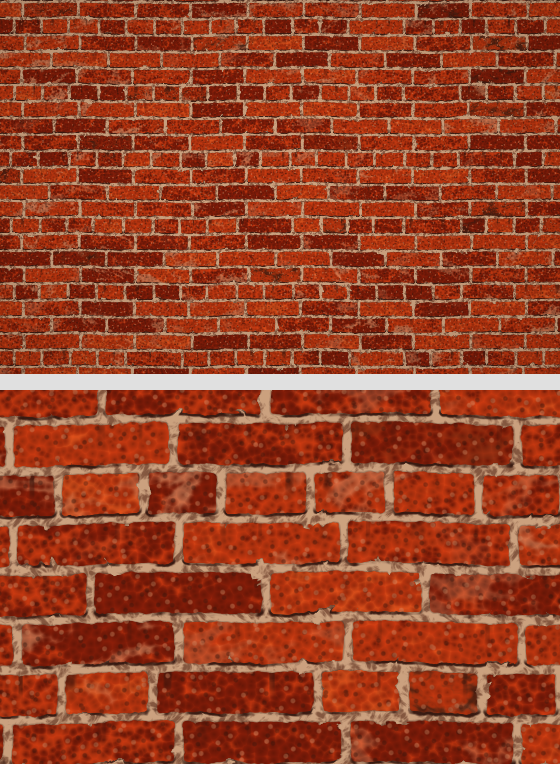
Top, the full canvas; bottom, a detail of the centre.
This texture is drawn by a Shadertoy shader. Its source:

```glsl
const float ROWS = 22.55;        // courses over the canvas height
const float BRICK_PITCH = 3.37;  // stretcher length, in course heights
const float JOINT = 0.1;         // half width of a mortar joint

const vec3 DEEP_RED = vec3(0.46, 0.10, 0.03);
const vec3 BRICK_RED = vec3(0.67, 0.19, 0.055);
const vec3 ORANGE = vec3(0.77, 0.31, 0.11);
const vec3 LIME_SMEAR = vec3(0.70, 0.42, 0.29);
const vec3 MORTAR_DARK = vec3(0.50, 0.33, 0.24);
const vec3 MORTAR_LIGHT = vec3(0.77, 0.61, 0.48);
const vec3 SOOT = vec3(0.19, 0.08, 0.05);

float hash(vec2 p) {
    vec3 q = fract(p.xyx * vec3(0.1031, 0.1030, 0.0973));
    q += dot(q, q.yzx + 33.33);
    return fract((q.x + q.y) * q.z);
}

// Distance to the nearest scattered point
float cells(vec2 p) {
    vec2 base = floor(p);
    float nearest = 4.0;
    for (int y = -1; y <= 1; y++)
    for (int x = -1; x <= 1; x++) {
        vec2 cell = base + vec2(x, y);
        vec2 point = cell + vec2(hash(cell), hash(cell + 57.3));
        nearest = min(nearest, length(p - point));
    }
    return nearest;
}

// Cellular layers bent by sines, centred near 0.47
float mottle(vec2 p) {
    float sum = 0.0, weight = 0.5;
    for (int i = 0; i < 3; i++) {
        p += 0.2 * sin(p.yx * 2.3 + float(i) * 1.7);
        sum += weight * cells(p);
        p = mat2(1.6, 1.2, -1.2, 1.6) * p + 7.1;
        weight *= 0.6;
    }
    return sum / 0.98;
}

float roundBox(vec2 p, vec2 halfSize, float radius) {
    vec2 d = abs(p) - halfSize + radius;
    return length(max(d, 0.0)) + min(max(d.x, d.y), 0.0) - radius;
}

float jointAt(float index, float row) {
    return index + 0.06 * hash(vec2(index, row) + 11.0);
}

// Returns left edge, right edge and identity of the brick at u
vec3 brickSpan(float u, float row, bool headers) {
    float i = floor(u);
    if (u < jointAt(i, row)) i -= 1.0;
    vec3 span = vec3(jointAt(i, row), jointAt(i + 1.0, row), i);
    if (headers && hash(vec2(i, row) + 83.0) > 0.1) {
        float split = mix(span.x, span.y, 0.46 + 0.08 * hash(vec2(row, i)));
        if (u < split) span.y = split;
        else span = vec3(split, span.y, i + 0.5);
    }
    return span;
}

float courseOffset(float row, bool headers) {
    float offset = headers ? 0.21 : (mod(row, 2.0) < 0.5 ? 0.38 : 0.89);
    return offset + 0.05 * (hash(vec2(row, 4.0)) - 0.5);
}

vec3 brickColor(vec2 p, vec2 local, vec2 id, bool headers) {
    float grain = mottle(p * vec2(1.1, 1.8) + id * 3.7);
    float speck = cells(p * 6.0) - 0.47;
    float tone = 0.7 + 1.15 * (hash(id) - 0.5) + 1.3 * (grain - 0.47) + 0.5 * speck;
    vec3 color = mix(DEEP_RED, BRICK_RED, smoothstep(0.2, 0.8, tone));
    color = mix(color, ORANGE, 0.6 * smoothstep(1.05, 1.5, tone));

    // Pale lime smears, rough at their borders
    float smear = mottle(p * vec2(0.6, 0.9) - id * 1.9) + 0.1 * speck;
    float limed = smoothstep(0.25, 0.95, hash(id + 21.0));
    color = mix(color, LIME_SMEAR, 0.85 * limed * smoothstep(0.46, 0.64, smear));

    // Soot on a few bricks, and drips on the header courses
    float sooty = smoothstep(0.93, 0.97, hash(id + 43.0));
    color = mix(color, SOOT, 0.8 * sooty * smoothstep(0.36, 0.7, grain + 0.3 * speck));
    float drip = sin(p.x * 9.0 + 2.0 * sin(p.x * 2.7)) * sin(p.x * 3.1 + id.y);
    float reach = 1.0 - smoothstep(-0.35, 0.2, local.y);
    color = mix(color, SOOT, (headers ? 0.6 : 0.25) * reach * smoothstep(0.65, 0.95, drip));

    // Pits and pale flecks
    float pit = 1.0 - smoothstep(0.08, 0.2, cells(p * 3.1 + 9.0));
    float fleck = 1.0 - smoothstep(0.08, 0.18, cells(p * 2.7 + 31.0));
    color = mix(color, SOOT, 0.4 * pit);
    color = mix(color, LIME_SMEAR, 0.55 * fleck);
    return color * (1.0 + 0.3 * speck);
}

vec3 mortarColor(vec2 p, float edge, float localY) {
    float grit = mottle(p * 3.3);
    vec3 color = mix(MORTAR_DARK, MORTAR_LIGHT, smoothstep(0.2, 0.5, grit));
    // Shadow cast below each brick, broken along its length
    float under = smoothstep(0.25, 0.4, localY) * (1.0 - smoothstep(0.03, 0.08, edge));
    float crack = 1.0 - smoothstep(0.0, 0.04, edge);
    float broken = smoothstep(0.3, 0.5, mottle(p * vec2(0.9, 0.6) + 17.0));
    return mix(color, SOOT, max(0.95 * under * broken, 0.3 * crack));
}

void mainImage(out vec4 fragColor, in vec2 fragCoord) {
    vec2 uv = fragCoord / iResolution.xy;
    float pixel = ROWS / iResolution.y;
    vec2 p = vec2(fragCoord.x, iResolution.y - fragCoord.y) * pixel;
    p.y += 0.03 * sin(p.x * 0.45) + 0.02 * sin(p.x * 1.3 + 2.0) - 0.11;

    // Every fourth course is laid with headers
    float row = floor(p.y);
    bool headers = mod(row, 4.0) == 1.0;
    float u = p.x / BRICK_PITCH - courseOffset(row, headers);
    vec3 span = brickSpan(u, row, headers);
    vec2 id = vec2(span.z * 2.0, row) + 50.0;
    vec2 local = vec2((u - 0.5 * (span.x + span.y)) * BRICK_PITCH, fract(p.y) - 0.5);
    vec2 halfSize = vec2(0.5 * (span.y - span.x) * BRICK_PITCH, 0.5) - JOINT;

    // Uneven outline with an occasional deep chip
    float rough = mottle(p * 1.7 + 5.0);
    float chips = 0.12 * (rough - 0.47) + 0.6 * max(rough - 0.62, 0.0);
    float edge = roundBox(local, halfSize, 0.06) + chips;
    float brickMask = 1.0 - smoothstep(-0.6 * pixel, 0.6 * pixel, edge);

    vec3 color = mix(mortarColor(p, edge, local.y), brickColor(p, local, id, headers), brickMask);
    vec2 fromCenter = uv - 0.5;
    color *= 1.04 - 0.3 * dot(fromCenter, fromCenter);
    fragColor = vec4(color, 1.0);
}
```
